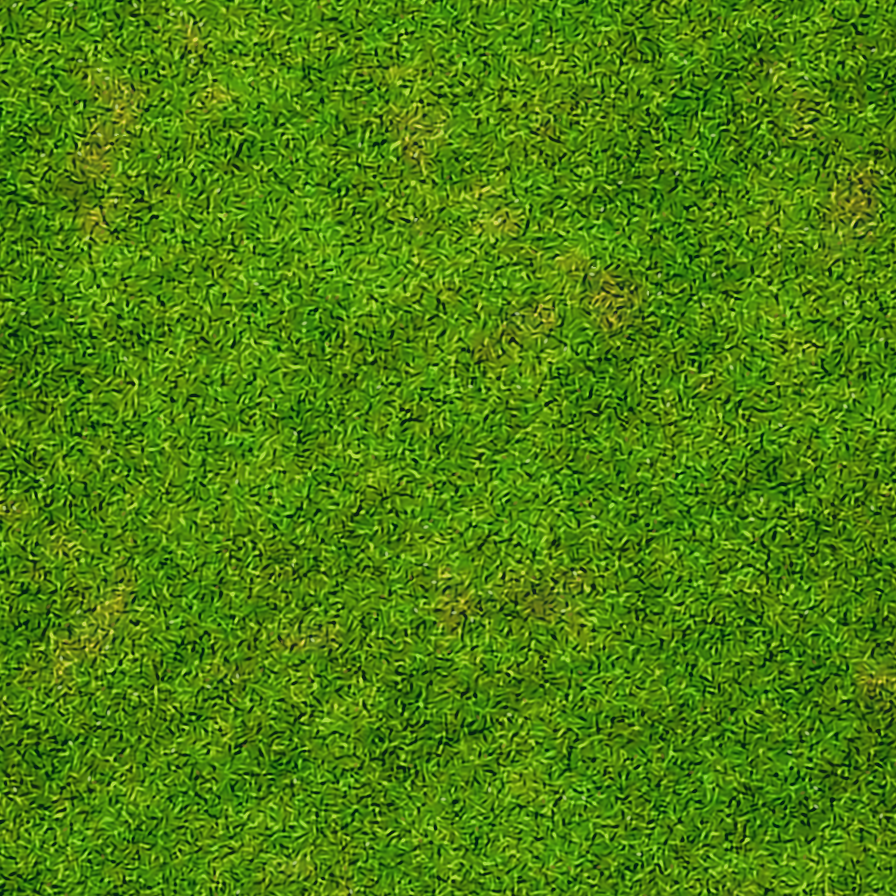
This texture is drawn by a WebGL 1 fragment shader. Its source:

```glsl
precision highp float;
// Closely mown lawn seen from above. Short, randomly turned blade strokes are
// summed into a tone field, shaded by soft clumps and broad patches, and
// coloured with a green ramp plus sparse dry and glinting specks.

uniform vec2 u_resolution;

const float BLADE_CELLS = 112.0;  // blade cells across the canvas
const float SPECK_CELLS = 96.0;
const float TAU = 6.2831853;

vec2 hash2(vec2 p, float seed) {
  vec3 q = fract(vec3(p.xyx) * vec3(0.1031, 0.1030, 0.0973) + seed * 0.1379);
  q += dot(q, q.yzx + 33.33);
  return fract((q.xx + q.yz) * q.zy);
}

// Smooth value noise, centred on zero.
float softNoise(vec2 p, float seed) {
  vec2 cell = floor(p);
  vec2 f = fract(p);
  f = f * f * (3.0 - 2.0 * f);
  float low = mix(hash2(cell, seed).x, hash2(cell + vec2(1.0, 0.0), seed).x, f.x);
  float high = mix(hash2(cell + vec2(0.0, 1.0), seed).x, hash2(cell + 1.0, seed).x, f.x);
  return mix(low, high, f.y) - 0.5;
}

vec2 rotate(vec2 p, float angle) {
  float c = cos(angle);
  float s = sin(angle);
  return vec2(c * p.x + s * p.y, c * p.y - s * p.x);
}

// One stroke: a lit blade with shadow on both flanks (or the reverse).
float bladeStroke(vec2 p, float angle, float frequency) {
  vec2 q = rotate(p, angle);
  float envelope = exp(-0.5 * (q.x * q.x / 0.17 + q.y * q.y / 0.075));
  float window = 1.0 - smoothstep(0.7, 1.0, length(p));
  return envelope * window * cos(TAU * frequency * q.y);
}

// Sum of scattered strokes from the surrounding cells.
float bladeField(vec2 p) {
  vec2 cell = floor(p);
  float sum = 0.0;
  for (int y = -1; y <= 1; y++) {
    for (int x = -1; x <= 1; x++) {
      vec2 id = cell + vec2(float(x), float(y));
      for (int k = 0; k < 3; k++) {
        float seed = float(k) * 2.0 + 1.0;
        vec2 root = id + hash2(id, seed);
        vec2 kind = hash2(id + 57.0, seed + 1.0);
        float angle = 0.5 + (kind.x - 0.5) * 2.8;
        float weight = 2.0 * kind.y - 1.0;
        float frequency = 0.8 + 0.5 * fract(kind.x * 17.0);
        sum += weight * bladeStroke(p - root, angle, frequency);
      }
    }
  }
  return sum;
}

// Coverage of small oval specks; chance is the filled share of the cells.
float speckMask(vec2 p, float chance, float seed) {
  vec2 id = floor(p);
  vec2 pick = hash2(id, seed);
  vec2 centre = 0.35 + 0.3 * hash2(id, seed + 1.0);
  vec2 q = rotate(fract(p) - centre, pick.y * TAU);
  float shape = 1.0 - smoothstep(0.08, 0.34, length(q * vec2(0.8, 1.25)));
  return shape * step(pick.x, chance);
}

float between(float low, float high, float x) {
  return clamp((x - low) / (high - low), 0.0, 1.0);
}

// Tone in standard deviations around the mean, from deep shade to lit tip.
vec3 grassColour(float tone) {
  vec3 colour = vec3(0.03, 0.13, 0.07);
  colour = mix(colour, vec3(0.07, 0.24, 0.03), between(-2.10, -1.48, tone));
  colour = mix(colour, vec3(0.18, 0.37, 0.04), between(-1.48, -0.82, tone));
  colour = mix(colour, vec3(0.28, 0.49, 0.05), between(-0.82, -0.14, tone));
  colour = mix(colour, vec3(0.37, 0.61, 0.05), between(-0.14, 0.58, tone));
  colour = mix(colour, vec3(0.50, 0.75, 0.09), between(0.58, 1.41, tone));
  return mix(colour, vec3(0.68, 0.86, 0.27), between(1.41, 2.60, tone));
}

void main() {
  vec2 uv = gl_FragCoord.xy / min(u_resolution.x, u_resolution.y);

  // Diagonal clumps and broad patches of light and dryness.
  vec2 slant = rotate(uv, 0.5);
  float clump = softNoise(slant * vec2(24.0, 44.0), 21.0);
  float drift = softNoise(slant * vec2(7.0, 12.0), 22.0);
  float patchTone = softNoise(uv * 3.5 + 2.0, 23.0);
  float dryness = softNoise(uv * 9.0, 24.0) + 0.6 * softNoise(uv * 28.0, 25.0);
  float dryPatch = smoothstep(0.2, 0.65, dryness);
  float edgeLight = 0.35 * dot(uv - 0.5, vec2(-0.5, 0.7));

  float blades = bladeField(uv * BLADE_CELLS);
  float tone = 2.1 * blades + 0.75 * clump + 0.4 * drift + 0.3 * patchTone + edgeLight;
  vec3 colour = grassColour(tone);

  // Yellow to blue-green variation, fine and broad.
  float hue = 0.12 * softNoise(uv * 75.0, 26.0) + 0.06 * dryness;
  colour.r += hue * (0.4 + colour.g);
  colour = mix(colour, colour * vec3(1.22, 0.98, 1.3) + vec3(0.02, 0.0, 0.03), dryPatch);

  // Straw-brown bits and pale glints.
  float straw = speckMask(uv * SPECK_CELLS + 0.4, 0.02 + 0.12 * dryPatch, 31.0);
  float glint = speckMask(uv * SPECK_CELLS, 0.009 + 0.06 * dryPatch, 41.0);
  colour = mix(colour, vec3(0.56, 0.49, 0.17), 0.6 * straw);
  colour = mix(colour, vec3(0.78, 0.88, 0.56), 0.8 * glint);

  gl_FragColor = vec4(clamp(colour, 0.0, 1.0), 1.0);
}
```
